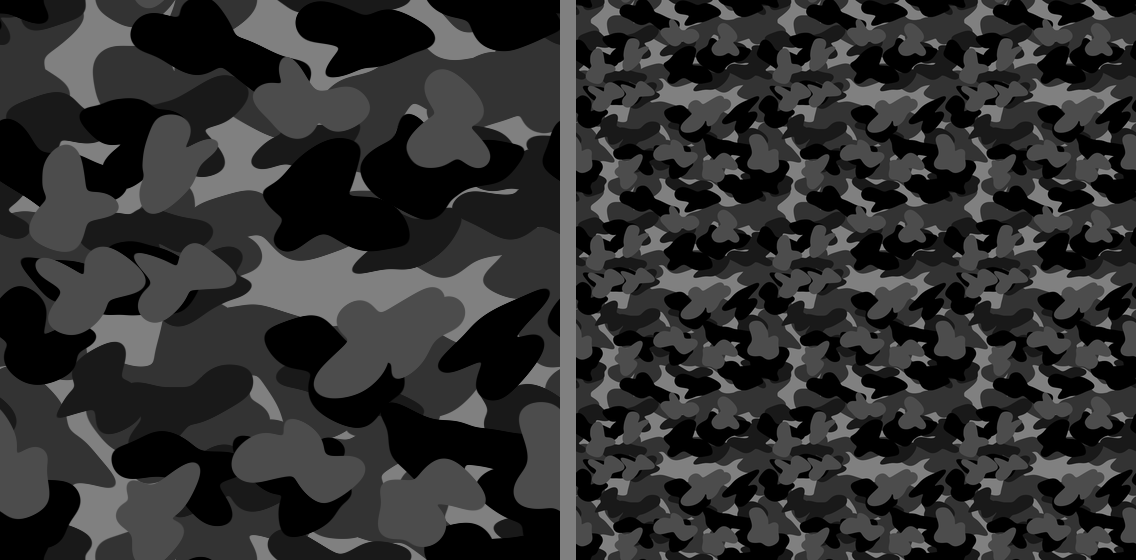
Left, the tile; right, the same tile 3 across and 3 down.
This pattern is drawn by a WebGL 2 fragment shader. Its source:

```glsl
#version 300 es
precision highp float;

uniform vec2 u_resolution;
out vec4 fragColor;

const float TAU = 6.2831853;

// Lobes of a blob outline: waves per turn and their strengths
const vec4 LOBE_ORDER = vec4(2.0, 3.0, 4.0, 5.0);
const vec4 LOBE_DEPTH = vec4(0.28, 0.26, 0.13, 0.10);

const vec3 PALE_GRAY = vec3(0.50);
const vec3 DARK_GRAY = vec3(0.20);
const vec3 CHARCOAL = vec3(0.10);
const vec3 BLACK = vec3(0.00);
const vec3 MID_GRAY = vec3(0.30);

vec4 hash4(vec3 p) {
    vec4 q = fract(p.xyzx * vec4(0.1031, 0.1030, 0.0973, 0.1099));
    q += dot(q, q.wzxy + 33.33);
    return fract((q.xxyz + q.yzzw) * q.zywx);
}

mat2 rotation(float angle) {
    float c = cos(angle), s = sin(angle);
    return mat2(c, s, -s, c);
}

// Layered sines with whole periods, so the bend wraps
float wave(float t, float phase) {
    return 0.013 * sin(TAU * 3.0 * t + phase) + 0.006 * sin(TAU * 7.0 * t + 2.3 * phase);
}

// Two shears bend the shapes without changing their area
vec2 bend(vec2 p, float seed) {
    p.x += wave(p.y, seed * 1.7);
    p.y += wave(p.x, seed * 2.9 + 1.0);
    return p;
}

// Approximate distance to a lobed outline
float blobDistance(vec2 p, float radius, vec4 phases) {
    float len = length(p);
    float angle = len > 1e-5 ? atan(p.y, p.x) : 0.0;
    vec4 turn = LOBE_ORDER * angle + phases;
    float edge = radius * (1.0 + dot(LOBE_DEPTH, sin(turn)));
    float slope = radius * dot(LOBE_DEPTH * LOBE_ORDER, cos(turn));
    float tilt = slope / max(len, edge);
    return (len - edge) / sqrt(1.0 + tilt * tilt);
}

// Nearest blob in a wrapping, jittered grid
float layerDistance(vec2 uv, vec2 grid, float radius, float stretch, float seed) {
    vec2 p = bend(uv, seed) + hash4(vec3(seed, 5.0, 9.0)).xy;
    vec2 cell = floor(p * grid);
    float nearest = 1.0;
    for (int y = -1; y <= 1; y++) {
        for (int x = -1; x <= 1; x++) {
            vec2 id = cell + vec2(x, y);
            vec2 wrapped = mod(id, grid) + 17.0;
            vec4 place = hash4(vec3(wrapped, seed));
            vec4 phases = TAU * hash4(vec3(wrapped, seed + 41.0));
            vec2 center = (id + 0.5 + 0.8 * (place.xy - 0.5)) / grid;
            vec2 local = rotation(0.9 * (place.z - 0.5)) * (p - center);
            local *= vec2(1.0 / stretch, stretch);
            float size = radius * mix(0.85, 1.15, place.w);
            nearest = min(nearest, blobDistance(local, size, phases));
        }
    }
    return nearest;
}

vec3 paint(vec3 base, vec3 ink, float dist, float pixel) {
    return mix(ink, base, smoothstep(-0.7 * pixel, 0.7 * pixel, dist));
}

void main() {
    vec2 uv = gl_FragCoord.xy / u_resolution;
    float pixel = 1.0 / min(u_resolution.x, u_resolution.y);

    // Flat patches stacked from back to front
    vec3 color = PALE_GRAY;
    color = paint(color, DARK_GRAY, layerDistance(uv, vec2(4.0, 5.0), 0.105, 1.25, 3.0), pixel);
    color = paint(color, CHARCOAL, layerDistance(uv, vec2(4.0, 4.0), 0.071, 1.30, 11.0), pixel);
    color = paint(color, BLACK, layerDistance(uv, vec2(4.0, 4.0), 0.085, 1.25, 23.0), pixel);
    color = paint(color, MID_GRAY, layerDistance(uv, vec2(4.0, 3.0), 0.074, 1.08, 31.0), pixel);

    fragColor = vec4(color, 1.0);
}
```
